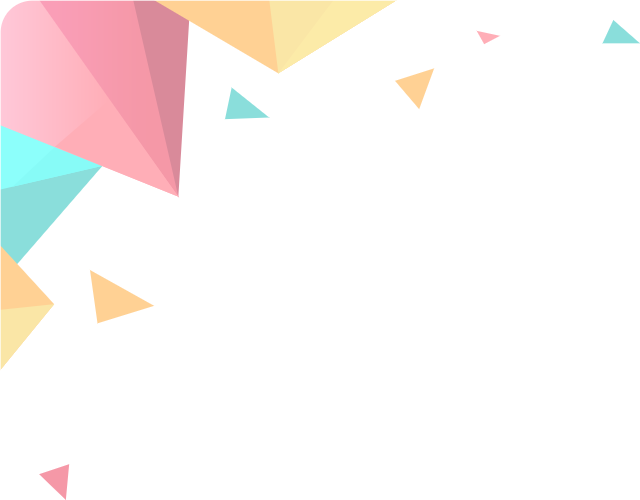
Give the GLSL for this background, as a WebGL 2 fragment shader.

```glsl
#version 300 es
precision highp float;
// Faceted paper gems folded along the top left corner of a white sheet,
// with loose triangular chips. Each facet is an antialiased triangle
// distance, painted back to front on a grid measured from the top left.

uniform vec2 u_resolution;
out vec4 fragColor;

const float GRID_HEIGHT = 600.0;   // grid units in one canvas height
const float MARGIN = 0.8;          // thin white rim at left and top
const float CORNER_RADIUS = 38.0;

const vec3 WHITE       = vec3(1.0);
const vec3 BLUSH       = vec3(1.0, 0.785, 0.85);
const vec3 PINK        = vec3(1.0, 0.682, 0.718);
const vec3 ORCHID      = vec3(0.98, 0.62, 0.72);
const vec3 ROSE        = vec3(0.96, 0.595, 0.655);
const vec3 MAUVE       = vec3(0.85, 0.54, 0.605);
const vec3 AQUA        = vec3(0.55, 1.0, 0.985);
const vec3 AQUA_SHADE  = vec3(0.53, 0.985, 0.97);
const vec3 TEAL        = vec3(0.54, 0.87, 0.86);
const vec3 APRICOT     = vec3(1.0, 0.82, 0.58);
const vec3 BUTTER      = vec3(0.98, 0.90, 0.65);
const vec3 LEMON       = vec3(0.99, 0.92, 0.66);

// Gem tips where several facets meet
const vec2 PINK_TIP  = vec2(214.0, 236.0);
const vec2 AQUA_TIP  = vec2(123.0, 199.0);
const vec2 TOP_TIP   = vec2(334.0, 88.0);
const vec2 LEFT_TIP  = vec2(65.0, 365.0);

// Loose chips: three corners each, with one colour per chip
const int CHIP_COUNT = 6;
const vec2 CHIP_CORNERS[18] = vec2[18](
    vec2(278, 105), vec2(323, 141), vec2(270, 143),
    vec2(474, 97),  vec2(521, 82),  vec2(503, 131),
    vec2(572, 37),  vec2(600, 43),  vec2(581, 53),
    vec2(736, 24),  vec2(768, 52),  vec2(723, 52),
    vec2(108, 324), vec2(185, 367), vec2(117, 388),
    vec2(47, 569),  vec2(83, 557),  vec2(79, 600));
const vec3 CHIP_COLOURS[6] = vec3[6](TEAL, APRICOT, PINK, TEAL, APRICOT, ROSE);

// Signed distance to the line through a and b
float edgeDistance(vec2 p, vec2 a, vec2 b) {
    vec2 along = normalize(b - a);
    return dot(p - a, vec2(along.y, -along.x));
}

// Triangle distance for either winding, negative inside
float triangleDistance(vec2 p, vec2 a, vec2 b, vec2 c) {
    float winding = sign(edgeDistance(c, a, b));
    vec3 d = vec3(edgeDistance(p, a, b), edgeDistance(p, b, c), edgeDistance(p, c, a));
    d *= -winding;
    return max(d.x, max(d.y, d.z));
}

float coverage(float distanceToEdge, float pixel) {
    return clamp(0.5 - distanceToEdge / pixel, 0.0, 1.0);
}

void paint(inout vec3 colour, vec2 p, float pixel, vec2 a, vec2 b, vec2 c, vec3 ink) {
    colour = mix(colour, ink, coverage(triangleDistance(p, a, b, c), pixel));
}

void main() {
    float pixel = GRID_HEIGHT / u_resolution.y;
    vec2 p = vec2(gl_FragCoord.x, u_resolution.y - gl_FragCoord.y) * pixel;
    vec3 colour = WHITE;

    // Aqua gem
    paint(colour, p, pixel, vec2(-2, 149), AQUA_TIP, vec2(-2, 343), TEAL);
    paint(colour, p, pixel, vec2(-2, 149), AQUA_TIP, vec2(-2, 228), AQUA);
    paint(colour, p, pixel, vec2(66, 176), AQUA_TIP, vec2(15, 224), AQUA_SHADE);

    // Left gem
    paint(colour, p, pixel, vec2(-2, 292), LEFT_TIP, vec2(-2, 447), APRICOT);
    paint(colour, p, pixel, vec2(-2, 372), LEFT_TIP, vec2(-2, 447), BUTTER);

    // Pink gem, each lighter facet overlapping the darker one beneath
    vec3 roseInk = mix(ORCHID, ROSE, smoothstep(47.0, 190.0, p.x));
    vec3 blushInk = mix(BLUSH, PINK, clamp(p.x / 130.0, 0.0, 1.0));
    paint(colour, p, pixel, PINK_TIP, vec2(229, -8), vec2(0, -8), MAUVE);
    paint(colour, p, pixel, PINK_TIP, vec2(158, -8), vec2(0, -8), roseInk);
    paint(colour, p, pixel, PINK_TIP, vec2(-160, 86), vec2(-59, -150), blushInk);
    paint(colour, p, pixel, PINK_TIP, vec2(66, 176), vec2(131, 120), PINK);

    // Top gem
    paint(colour, p, pixel, vec2(183, -1), vec2(478, -1), TOP_TIP, APRICOT);
    paint(colour, p, pixel, vec2(323, -1), vec2(478, -1), TOP_TIP, BUTTER);
    paint(colour, p, pixel, vec2(401, -1), vec2(478, -1), TOP_TIP, LEMON);

    // Loose chips
    for (int i = 0; i < CHIP_COUNT; i++) {
        int k = 3 * i;
        paint(colour, p, pixel, CHIP_CORNERS[k], CHIP_CORNERS[k + 1],
              CHIP_CORNERS[k + 2], CHIP_COLOURS[i]);
    }

    // Rounded sheet corner and white rim
    vec2 inset = max(CORNER_RADIUS + MARGIN - p, 0.0);
    float sheet = coverage(length(inset) - CORNER_RADIUS, pixel);
    fragColor = vec4(mix(WHITE, colour, sheet), 1.0);
}
```
